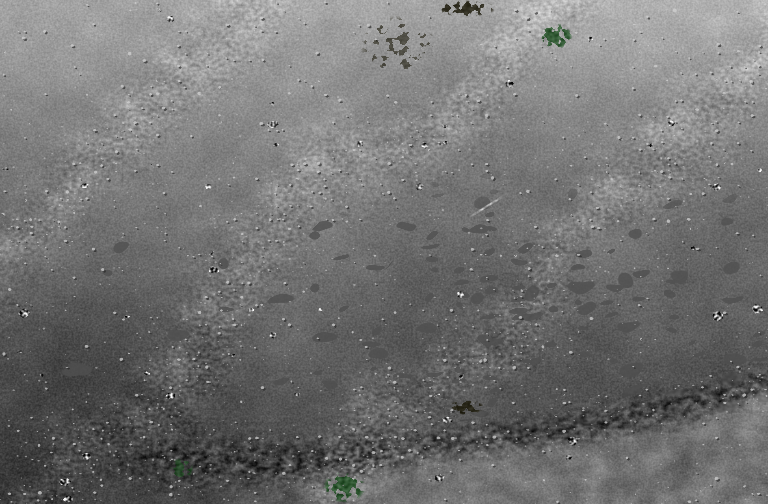
Give the GLSL for this texture, as a WebGL 2 fragment shader.

```glsl
#version 300 es
precision highp float;
uniform vec2 u_resolution;
out vec4 outColor;

vec2 hash2(vec2 p) {
  vec3 q = fract(p.xyx * vec3(0.1031, 0.1030, 0.0973));
  q += dot(q, q.yzx + 33.33);
  return fract((q.xx + q.yz) * q.zy);
}

float cornerSlope(vec2 cell, vec2 offset) {
  float angle = 6.2832 * hash2(cell).x;
  return dot(vec2(cos(angle), sin(angle)), offset);
}

// Gradient noise, roughly -0.7 to 0.7
float noise(vec2 p) {
  vec2 i = floor(p), f = p - i;
  vec2 w = f * f * f * (f * (f * 6.0 - 15.0) + 10.0);
  vec2 e = vec2(1, 0);
  return mix(mix(cornerSlope(i, f), cornerSlope(i + e, f - e), w.x),
             mix(cornerSlope(i + e.yx, f - e.yx), cornerSlope(i + 1.0, f - 1.0), w.x), w.y);
}

float fbm(vec2 p) {
  float sum = 0.0, amp = 0.6;
  for (int i = 0; i < 5; i++) {
    sum += amp * noise(p);
    p = mat2(1.6, 1.2, -1.2, 1.6) * p + 7.3;
    amp *= 0.55;
  }
  return sum;
}

// One small irregular chip in some of the cells
float chips(vec2 p, float freq, float density) {
  vec2 g = p * freq, cell = floor(g);
  vec2 r = hash2(cell + freq), s = hash2(cell + 41.0);
  vec2 d = fract(g) - mix(vec2(0.3), vec2(0.7), r);
  d.y *= 1.0 + 0.6 * s.y;
  float radius = 0.1 + 0.17 * s.x * s.x;
  float soft = 0.6 * freq / u_resolution.y;
  float edge = length(d) + 0.08 * noise(p * 190.0);
  return smoothstep(radius + soft, radius - soft, edge) * step(hash2(cell + 97.0).y, density);
}

// Smooth flat-bottomed hollows, wider than tall
float hollows(vec2 p, vec2 freq, float density) {
  vec2 q = p + 0.012 * vec2(noise(p * 24.0), noise(p * 24.0 + 9.0));
  q.y -= 0.12 * q.x;
  vec2 g = q * freq, cell = floor(g);
  vec2 r = hash2(cell + 13.0), s = hash2(cell + 71.0);
  vec2 d = (fract(g) - mix(vec2(0.38), vec2(0.62), r)) / vec2(0.12 + 0.2 * s.x, 0.14 + 0.16 * s.y);
  return smoothstep(1.08, 0.9, length(d)) * step(hash2(cell + 29.0).x, density);
}

// Ragged cluster of leaves or grit
float tuft(vec2 p, vec2 centre, vec2 size) {
  float falloff = length((p - centre) / size);
  return smoothstep(0.0, 0.12, noise(p * 75.0) + 0.5 * noise(p * 150.0) + 0.5 - 0.6 * falloff)
       * smoothstep(1.25, 0.9, falloff);
}

void main() {
  vec2 p = gl_FragCoord.xy / u_resolution.y;
  float u = gl_FragCoord.x / u_resolution.x, v = p.y;
  float broad = fbm(p * 2.6 + 3.0), mottle = fbm(p * vec2(13.0, 17.0));
  float fine = noise(p * vec2(105.0, 135.0)), grain = noise(p * 233.0) + 0.6 * noise(p * 331.0 + 5.0);

  // Broad light falling off towards the lower left
  float shade = 0.315 + 0.33 * pow(v, 1.7) + 0.10 * broad + 0.06 * mottle;
  shade -= 0.10 * smoothstep(0.4, 0.0, u) * smoothstep(0.55, 0.05, v);
  shade += 0.07 * smoothstep(0.75, 1.0, v) * smoothstep(0.3, 1.0, u);

  // Slanting pale seams
  float seam = 0.0;
  for (int i = 0; i < 3; i++) {
    float offset = p.x - v + 0.48 - 0.55 * float(i) + 0.25 * broad + 0.06 * mottle;
    seam += exp(-offset * offset / 0.009);
  }
  shade += seam * (0.045 + 0.12 * mottle + 0.08 * fine);
  shade += 0.07 * fine * (0.5 + seam) + 0.075 * grain;

  // Hollows gather right of centre
  float gather = smoothstep(0.55, 0.1, length((vec2(u, v) - vec2(0.72, 0.38)) * vec2(1.3, 1.4)));
  float flatness = max(hollows(p, vec2(10.0, 22.0), 0.05 + 0.4 * gather),
                       hollows(p + 3.7, vec2(17.0, 40.0), 0.04 + 0.3 * gather));
  flatness *= smoothstep(0.72, 0.55, v) * smoothstep(0.1, 0.2, v);
  shade = mix(shade, 0.295 + 0.05 * v, 0.85 * flatness);

  // Rubble ridge with paler ground beneath
  float ridge = 0.085 + 0.33 * pow(max(u - 0.42, 0.0), 1.4) + 0.03 * broad;
  float below = smoothstep(0.02, -0.05, v - ridge) * smoothstep(0.22, 0.5, u);
  shade += below * (0.13 + 0.16 * mottle);
  float across = (v - ridge) / (0.035 + 0.025 * smoothstep(0.6, 0.1, u));
  float rubble = exp(-across * across) * smoothstep(0.08, 0.25, u);
  float stones = noise(p * vec2(48.0, 70.0) - vec2(0.0, p.x * 14.0));
  shade += rubble * (-0.065 + 0.26 * stones + 0.16 * fine);

  // Scattered chips and their shadows
  float litter = clamp(0.05 + 0.18 * seam + 0.12 * rubble + 0.15 * mottle, 0.0, 0.5);
  shade = mix(shade, 0.14, 0.65 * chips(p + vec2(-0.003, 0.003), 72.0, litter * 0.7));
  shade = mix(shade, 0.82, 0.75 * chips(p, 72.0, litter));
  shade = mix(shade, 0.75, 0.6 * chips(p + 2.3, 115.0, litter * 0.8));
  float pit = chips(p + 5.1, 24.0, 0.035 + 0.04 * seam);
  shade = mix(shade, 0.45 + 1.5 * noise(p * 160.0), 0.9 * pit);

  // Bright scratch
  vec2 s = p - vec2(0.965, 0.59);
  float along = dot(s, vec2(0.85, 0.53)), aside = dot(s, vec2(-0.53, 0.85));
  shade += 0.4 * smoothstep(0.0035, 0.0005, abs(aside)) * smoothstep(0.05, 0.0, abs(along)) * (0.7 + fine);

  // Dark grit and green growth
  vec3 color = vec3(clamp(shade, 0.03, 0.97));
  float grit = max(tuft(p, vec2(0.925, 0.983), vec2(0.05, 0.014)), tuft(p, vec2(0.925, 0.192), vec2(0.03, 0.013)));
  grit = max(grit, 0.7 * tuft(p, vec2(0.79, 0.91), vec2(0.065, 0.05)) * step(0.1, stones));
  color = mix(color, vec3(0.12, 0.11, 0.05) + 0.12 * fine, 0.85 * grit);
  float growth = max(tuft(p, vec2(1.103, 0.928), vec2(0.028, 0.022)), tuft(p, vec2(0.683, 0.033), vec2(0.036, 0.026)));
  growth = max(growth, 0.8 * tuft(p, vec2(0.36, 0.07), vec2(0.02, 0.018)));
  color = mix(color, vec3(0.13, 0.31, 0.14) + 0.2 * fine, 0.85 * growth);
  outColor = vec4(color, 1.0);
}
```
